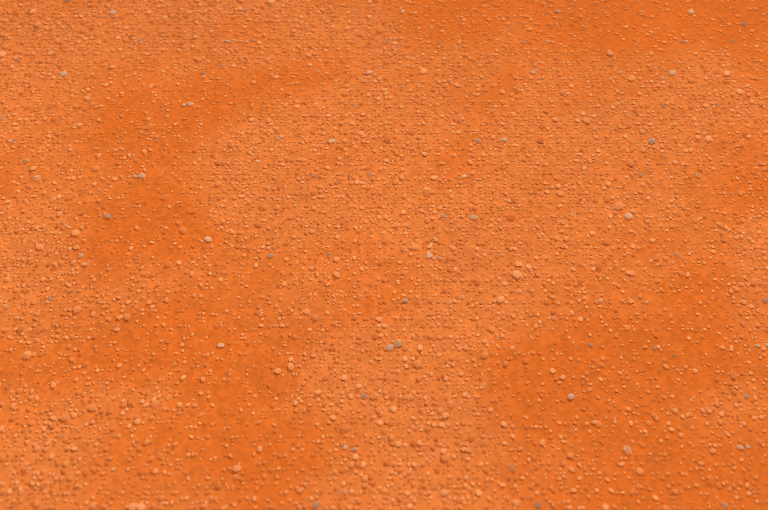
A Shadertoy shader for this texture:

```glsl
// Sunlit orange clay ground: soft dusty patches under layers of tiny angular grit.
// Each layer scatters shaded stones on a jittered grid, seen in mild perspective
// with a shallow depth of field that softens the far and near edges.

const vec3 DUST = vec3(0.875, 0.425, 0.155);
const vec3 CLAY = vec3(0.905, 0.485, 0.225);
const vec3 GRIT_DARK = vec3(0.85, 0.43, 0.19);
const vec3 GRIT_LIGHT = vec3(0.98, 0.62, 0.39);
const vec3 PEBBLE_GREY = vec3(0.52, 0.43, 0.40);
const vec3 PEBBLE_CREAM = vec3(0.97, 0.77, 0.62);
const vec3 SHADE = vec3(0.80, 0.73, 0.68);
const vec2 SUN = vec2(0.35, 0.94);

float hash(vec2 p) {
    return fract(sin(dot(p, vec2(127.1, 311.7))) * 43758.5453);
}

float noise(vec2 p) {
    vec2 i = floor(p), f = fract(p);
    f = f * f * (3.0 - 2.0 * f);
    float low = mix(hash(i), hash(i + vec2(1.0, 0.0)), f.x);
    float high = mix(hash(i + vec2(0.0, 1.0)), hash(i + vec2(1.0, 1.0)), f.x);
    return mix(low, high, f.y);
}

float fbm(vec2 p) {
    float sum = 0.0, gain = 0.5;
    for (int i = 0; i < 4; i++) {
        sum += gain * noise(p);
        p = p * 2.03 + 17.3;
        gain *= 0.5;
    }
    return sum / 0.9375;
}

mat2 rotate(float angle) {
    float c = cos(angle), s = sin(angle);
    return mat2(c, -s, s, c);
}

// Radius-like distance giving a chunky six-sided outline
float chipDistance(vec2 p, float angle, float aspect) {
    vec2 q = abs(rotate(angle) * p) * vec2(1.0, aspect);
    return max(q.x * 0.88 + q.y * 0.5, q.y);
}

float softDisc(float dist, float radius, float blur) {
    return 1.0 - smoothstep(radius - blur, radius + blur, dist);
}

// Lays one layer of stones and their shadows over the ground
vec3 scatter(vec3 ground, vec2 p, float cell, float density, float blur,
             float seed, vec3 dark, vec3 light) {
    vec2 g = p / cell;
    float edge = blur / cell;
    for (int j = -1; j <= 1; j++) {
        for (int i = -1; i <= 1; i++) {
            vec2 id = floor(g) + vec2(float(i), float(j));
            vec2 key = id + seed;
            vec2 jitter = vec2(hash(key), hash(key + 31.7));
            float tone = hash(key + 53.1);
            float grade = hash(key + 71.9);
            float rank = hash(key + 97.3);
            float presence = smoothstep(rank - 0.03, rank + 0.03, density)
                           * step(rank, density + 0.03);
            float radius = mix(0.20, 0.46, grade * grade);
            float angle = 6.2832 * hash(key + 11.3);
            float aspect = mix(1.0, 1.6, hash(key + 23.9));
            vec2 local = g - id - 0.25 - 0.5 * jitter;

            vec2 shadowPos = local + SUN * radius * 0.75;
            float shadow = softDisc(chipDistance(shadowPos, angle, aspect), radius, edge * 1.2);
            ground *= mix(vec3(1.0), SHADE, shadow * presence);

            float body = softDisc(chipDistance(local, angle, aspect), radius, edge);
            float lit = 1.0 + 0.10 * clamp(dot(local, SUN) / radius, -1.0, 1.0);
            ground = mix(ground, mix(dark, light, tone) * lit, body * presence);
        }
    }
    return ground;
}

void mainImage(out vec4 fragColor, in vec2 fragCoord) {
    vec2 uv = fragCoord / iResolution.y;
    float pixel = 1.0 / iResolution.y;

    // Perspective and depth of field
    float depth = 1.0 / (1.15 - 0.35 * uv.y);
    vec2 p = vec2(uv.x - 0.75, uv.y) * depth;
    float defocus = smoothstep(0.18, 0.62, abs(uv.y - 0.45));
    float blur = max(0.0013 + 0.0028 * defocus, 0.6 * pixel);

    // Broad diagonal patches of bare dust and coarse grit
    vec2 drift = rotate(0.45) * p * vec2(1.0, 1.3);
    float patches = fbm(drift * 3.2 + 4.7);
    float coarse = smoothstep(0.30, 0.62, patches - 0.10 * (uv.x - 0.75) - 0.06 * (uv.y - 0.5));
    vec3 color = mix(DUST, CLAY, coarse);

    // Fine powder mottling
    float powder = noise(p * 170.0) - 0.5 + 0.7 * (noise(p * 75.0 + 9.0) - 0.5);
    color *= 1.0 + 0.11 * (1.0 - 0.5 * defocus) * powder;

    // Grit from finest to coarsest, then a few odd pebbles
    color = scatter(color, p, 0.0085, mix(0.28, 0.58, coarse), blur, 3.0, GRIT_DARK, GRIT_LIGHT);
    color = scatter(color, p, 0.0125, mix(0.14, 0.48, coarse), blur, 41.0, GRIT_DARK, GRIT_LIGHT);
    color = scatter(color, p, 0.0200, mix(0.02, 0.10, coarse), blur, 83.0, GRIT_DARK, GRIT_LIGHT);
    color = scatter(color, p, 0.0200, 0.012, blur, 139.0, PEBBLE_GREY, PEBBLE_CREAM);

    // Gentle uneven sunlight
    color *= 0.98 + 0.06 * fbm(p * 6.0 + 21.0);
    fragColor = vec4(clamp(color, 0.0, 1.0), 1.0);
}
```
